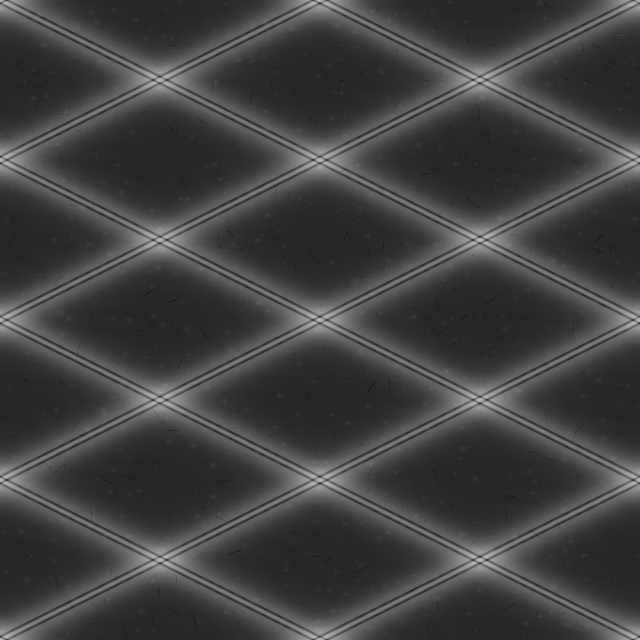
Write a three.js fragment shader that draws this pattern.

```glsl
// Two families of slanted lines cross into a lattice of wide dark diamonds.
// Each line is a soft glow holding two thin dark grooves; glows add up at the
// crossings. Wrapped cellular noise scatters faint specks and hair scratches.

varying vec2 vUv;

const float TAU = 6.2831853;

vec2 hash2(vec2 p) {
  return fract(sin(vec2(dot(p, vec2(127.1, 311.7)), dot(p, vec2(269.5, 183.3)))) * 43758.55);
}

float bell(float x, float width) {
  return exp(-x * x / (width * width));
}

// Distance to the nearest line of a family, in canvas units
float lineDistance(float phase) {
  return abs(fract(phase + 0.5) - 0.5) / length(vec2(2.0, 4.0));
}

// Brightness added by one line: halo with a long tail, lighter core, two grooves
float lineLight(float d, float wear) {
  float halo = 0.2 * bell(d, 0.0235) + 0.06 * bell(d, 0.044);
  float core = 0.06 * bell(d, 0.003);
  float groove = 0.25 * bell(d - 0.0047, 0.0019);
  return halo + core - groove * wear;
}

// Small blurred dots, one candidate in each wrapped cell
float specks(vec2 uv, float cells) {
  vec2 base = floor(uv * cells);
  float light = 0.0;
  for (int j = -1; j <= 1; j++) {
    for (int i = -1; i <= 1; i++) {
      vec2 cell = base + vec2(float(i), float(j));
      vec2 id = mod(cell, cells);
      vec2 traits = hash2(id + 71.0);
      vec2 offset = uv - (cell + hash2(id)) / cells;
      float radius = mix(0.0016, 0.0044, traits.y);
      light += step(traits.x, 0.35) * bell(length(offset * vec2(0.85, 1.1)), radius)
             * mix(0.4, 1.0, fract(traits.x * 37.0));
    }
  }
  return light;
}

// Short curved hairs with random place, angle, length and depth
float scratches(vec2 uv, float cells) {
  vec2 base = floor(uv * cells);
  float mark = 0.0;
  for (int j = -1; j <= 1; j++) {
    for (int i = -1; i <= 1; i++) {
      vec2 cell = base + vec2(float(i), float(j));
      vec2 id = mod(cell, cells);
      vec2 traits = hash2(id + 19.0);
      vec2 shape = hash2(id + 43.0);
      vec2 offset = uv - (cell + hash2(id + 5.0)) / cells;
      float angle = TAU * traits.y;
      vec2 along = vec2(cos(angle), sin(angle));
      vec2 q = vec2(dot(offset, along), dot(offset, vec2(-along.y, along.x)));
      q.y += (shape.x - 0.5) * 50.0 * q.x * q.x;
      float halfLength = mix(0.001, 0.013, shape.y * shape.y);
      float d = length(vec2(max(abs(q.x) - halfLength, 0.0), q.y));
      float depth = step(traits.x, 0.4) * mix(0.25, 1.0, shape.x);
      mark = max(mark, depth * (1.0 - smoothstep(0.0001, 0.0013, d)));
    }
  }
  return mark;
}

// Layered sines with whole frequencies: a faint brushed mottling
float mottling(vec2 uv) {
  vec2 a = TAU * uv;
  return sin(a.y * 97.0 + 3.0 * sin(a.x * 5.0)) * sin(a.x * 13.0 + 2.0 * sin(a.y * 7.0))
       + sin(a.x * 113.0 + 3.0 * sin(a.y * 9.0)) * sin(a.y * 17.0 + 2.0 * sin(a.x * 6.0))
       + sin(a.x * 11.0 + a.y * 23.0 + 3.0 * sin(a.x * 3.0 - a.y * 4.0));
}

void main() {
  // Two diamonds across and four down
  vec2 grid = vUv * vec2(2.0, 4.0);
  float rising = lineDistance(grid.x - grid.y);
  float falling = lineDistance(grid.x + grid.y);

  // Grooves vary slightly in depth along their length
  float wear = 0.92 + 0.08 * sin(TAU * vUv.x * 47.0 + 2.0 * sin(TAU * vUv.y * 19.0));
  float shade = 0.15 + lineLight(rising, wear) + lineLight(falling, wear);

  // Surface wear
  shade += 0.003 * mottling(vUv);
  shade += 0.055 * specks(vUv, 42.0);
  shade -= 0.065 * scratches(vUv, 34.0);

  gl_FragColor = vec4(vec3(clamp(shade, 0.08, 0.7)), 1.0);
}
```
